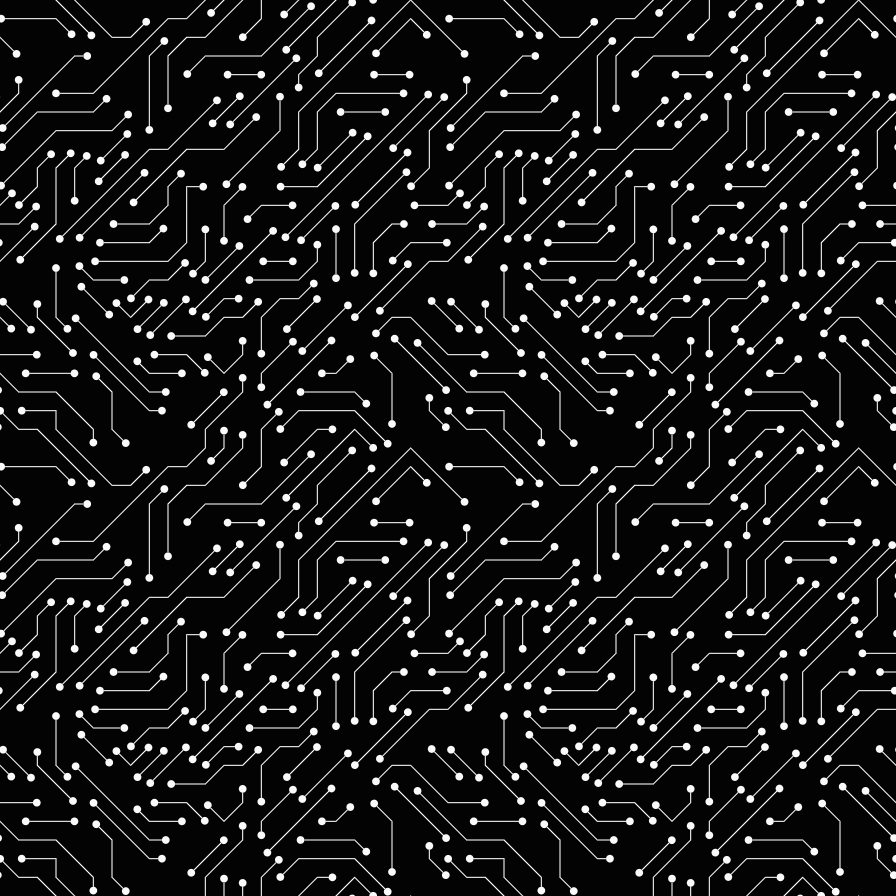
Reproduce this pattern procedurally as a Shadertoy shader.

```glsl
// White circuit traces with round pads on black, two by two identical tiles.
const float TAU = 6.2831853;
const float NODES = 24.0; // lattice nodes along one tile
const int NONE = 5;
const vec2 STEP[6] = vec2[6](vec2(1, 1), vec2(1, -1), vec2(1, 0),
                             vec2(0, 1), vec2(0, -1), vec2(0, 0));

float hash(vec2 p) {
    return fract(sin(dot(p, vec2(127.1, 311.7))) * 43758.5453);
}

// Preferred heading of a node: smooth regions with a few random exceptions
int heading(vec2 node) {
    vec2 n = mod(node, NODES);
    vec2 a = n * TAU / NODES;
    float chance = hash(n);
    if (chance < 0.11) return NONE;

    float fall = cos(a.x - 0.5) + cos(a.y - 0.75) + 0.6 * sin(2.0 * a.x - 3.0 * a.y);
    bool falling = fall > 0.6;
    float bend = sin(3.0 * a.x + a.y) + sin(2.0 * a.y - 3.0 * a.x + 1.0)
               + sin(a.x + 4.0 * a.y + 2.0);
    bend += chance > 0.92 ? 1.5 : 0.0;
    if (bend > 0.95) return 2;
    if (bend < -0.95) return falling ? 4 : 3;
    return falling ? 1 : 0;
}

// The one incoming heading a node accepts, diagonals first
int inlet(vec2 node) {
    for (int i = 0; i < NONE; i++) {
        if (heading(node - STEP[i]) == i) return i;
    }
    return NONE;
}

// A link leaves the node unless it is refused, folds back or crosses another
bool hasLink(vec2 node) {
    int i = heading(node);
    if (i == NONE) return false;
    vec2 next = node + STEP[i];
    if (dot(STEP[i], STEP[heading(next)]) < 0.0) return false;
    if (i == 0 && heading(node + vec2(0, 1)) == 1) return false;
    return inlet(next) == i;
}

bool hasInput(vec2 node) {
    int i = inlet(node);
    return i != NONE && hasLink(node - STEP[i]);
}

float segmentDistance(vec2 p, vec2 a, vec2 b) {
    vec2 ab = b - a;
    return length(p - a - ab * clamp(dot(p - a, ab) / dot(ab, ab), 0.0, 1.0));
}

void mainImage(out vec4 fragColor, in vec2 fragCoord) {
    float cells = 2.0 * NODES;
    vec2 p = fragCoord / iResolution.xy * cells;
    float pixel = cells / iResolution.y;
    vec2 nearest = floor(p + 0.5);
    float wire = 9.0;
    float pad = 9.0;

    for (int y = -1; y <= 1; y++) {
        for (int x = -1; x <= 1; x++) {
            vec2 node = nearest + vec2(x, y);
            if (!hasLink(node)) continue;
            vec2 along = STEP[heading(node)];
            vec2 next = node + along;
            bool first = !hasInput(node);
            bool last = !hasLink(next);
            if (first && last) continue;

            // Slide loose ends along the link so pads leave the lattice
            vec2 a = node;
            vec2 b = next;
            if (first) a += along * 0.4 * hash(mod(node, NODES) + 5.3);
            if (last) b -= along * 0.4 * hash(mod(next, NODES) + 8.7);
            wire = min(wire, segmentDistance(p, a, b));
            if (first) pad = min(pad, length(p - a));
            if (last) pad = min(pad, length(p - b));
        }
    }

    // Line and pad radii as fractions of the canvas
    float edge = min(wire - 0.0006 * cells, pad - 0.0043 * cells);
    float ink = clamp(0.5 - edge / pixel, 0.0, 1.0);
    fragColor = vec4(vec3(mix(0.01, 0.98, ink)), 1.0);
}
```
